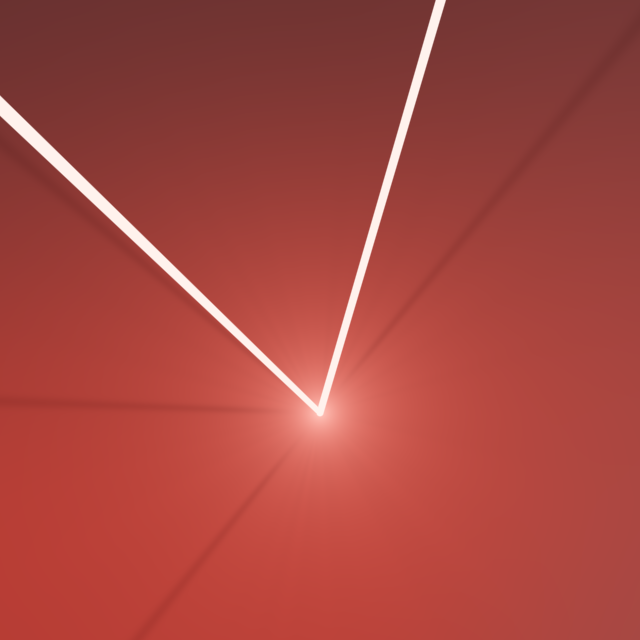
Give the GLSL for this background, as a three.js fragment shader.

```glsl
// Two bright beams meeting at a glowing point on a shaded red field.
// The field is layered gradients, the beams are tapered segment distances,
// and faint creases and streaks fan out from the meeting point.
varying vec2 vUv;

const vec2 APEX = vec2(0.5, 0.355);

float hash(float n) {
  return fract(sin(n * 127.1) * 43758.5453);
}

// Value noise around the circle, periodic so that it has no seam.
float angularNoise(float turn, float cells) {
  float x = turn * cells;
  float cell = floor(x);
  float blend = smoothstep(0.0, 1.0, fract(x));
  return mix(hash(mod(cell, cells)), hash(mod(cell + 1.0, cells)), blend);
}

// Segment from the apex to a tip, with a half width that grows outward.
float beam(vec2 p, vec2 tip, float innerWidth, float outerWidth) {
  vec2 axis = tip - APEX;
  float along = clamp(dot(p, axis) / dot(axis, axis), 0.0, 1.0);
  float edge = length(p - axis * along) - mix(innerWidth, outerWidth, along);
  return 1.0 - smoothstep(-0.0014, 0.0014, edge);
}

// Soft dark line from the apex at an angle, widening with distance.
float crease(vec2 p, float angle) {
  vec2 dir = vec2(cos(angle), sin(angle));
  float along = dot(p, dir);
  float across = abs(dir.x * p.y - dir.y * p.x);
  float width = 0.004 + 0.012 * max(along, 0.0);
  return exp(-across * across / (width * width)) * smoothstep(0.02, 0.16, along);
}

void main() {
  vec2 p = vUv - APEX;
  float d = length(p);

  // Field: red below, dark above, greyer toward the lower right.
  vec3 color = mix(vec3(0.70, 0.22, 0.19), vec3(0.37, 0.18, 0.18),
                   smoothstep(0.12, 1.08, vUv.y));
  float haze = 0.8 * smoothstep(0.45, 1.1, vUv.x) * (1.0 - 0.7 * vUv.y);
  color = mix(color, vec3(0.60, 0.29, 0.28), haze);

  // Wide glow, then the hot core.
  color = mix(color, vec3(0.81, 0.33, 0.285), exp(-3.0 * d));
  color = mix(color, vec3(1.0, 0.62, 0.57), exp(-14.0 * d));
  color = mix(color, vec3(1.0, 0.87, 0.84), 0.7 * exp(-45.0 * d));

  // Faint radial streaks.
  float turn = atan(p.y, p.x) / 6.283185 + 0.5;
  float streak = angularNoise(turn, 90.0) - 0.5;
  color *= 1.0 + 0.025 * streak * smoothstep(0.02, 0.1, d) * exp(-4.0 * d);

  // Creases fanning out from the apex.
  vec4 angles = vec4(0.884, 2.439, 3.106, 4.035);
  float shade = 0.0;
  for (int i = 0; i < 4; i++) {
    shade = max(shade, crease(p, angles[i]));
  }
  color *= 1.0 - shade * vec3(0.07, 0.10, 0.10);

  // Beams.
  float light = max(beam(p, vec2(-0.02, 0.854), 0.0045, 0.0118),
                    beam(p, vec2(0.697, 1.028), 0.0055, 0.0078));
  color = mix(color, vec3(1.0, 0.95, 0.93), light);

  gl_FragColor = vec4(color, 1.0);
}
```
